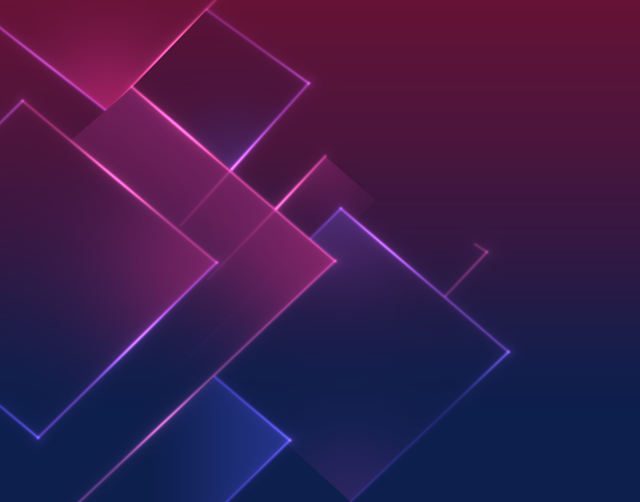
Give the GLSL for this background, as a WebGL 2 fragment shader.

```glsl
#version 300 es
precision highp float;
// Overlapping tilted glass panels over a crimson-to-navy gradient.
// Each panel is a convex quad made of four half-planes, tinted by soft
// glows and outlined by thin streaks that flare around a hot spot.

uniform vec2 u_resolution;
out vec4 fragColor;

const vec3 NAVY = vec3(0.05, 0.12, 0.30);
const vec3 PLUM = vec3(0.255, 0.085, 0.245);
const vec3 CRIMSON = vec3(0.40, 0.07, 0.21);
const vec3 ROSE = vec3(0.64, 0.13, 0.39);
const vec3 MAGENTA = vec3(0.49, 0.14, 0.40);
const vec3 VIOLET = vec3(0.30, 0.17, 0.46);
const vec3 BLUE = vec3(0.13, 0.19, 0.50);
const vec3 PINK_LIGHT = vec3(0.75, 0.25, 0.52);
const vec3 PURPLE_LIGHT = vec3(0.50, 0.22, 0.68);
const vec3 INDIGO_LIGHT = vec3(0.32, 0.19, 0.68);

vec3 backdrop(float y) {
    vec3 low = mix(NAVY, PLUM, smoothstep(0.15, 0.70, y));
    return mix(low, CRIMSON, clamp((y - 0.62) / 0.38, 0.0, 1.0));
}

// Signed distance to a line, positive on its left
float lineSide(vec2 p, vec2 a, vec2 b) {
    vec2 d = normalize(b - a), q = p - a;
    return d.x * q.y - d.y * q.x;
}

float segmentDistance(vec2 p, vec2 a, vec2 b) {
    vec2 d = b - a, q = p - a;
    return length(q - d * clamp(dot(q, d) / dot(d, d), 0.0, 1.0));
}

// Smooth coverage of a convex quad with clockwise corners
float quadMask(vec2 p, vec2 a, vec2 b, vec2 c, vec2 d) {
    float outside = max(max(lineSide(p, a, b), lineSide(p, b, c)),
                        max(lineSide(p, c, d), lineSide(p, d, a)));
    float blur = max(0.0012, 0.75 / u_resolution.y);
    return 1.0 - smoothstep(-blur, blur, outside);
}

float falloff(float dist, float radius) {
    float t = dist / radius;
    return exp(-t * t);
}

// Thin lit edge with a halo and a brighter flare around the hot point
vec3 streak(vec2 p, vec2 a, vec2 b, vec2 hot, vec3 tint, float base, float flare) {
    float d = segmentDistance(p, a, b);
    float heat = falloff(distance(p, hot), 0.085);
    float core = falloff(d, 0.0030);
    float halo = exp(-d / 0.009);
    return tint * (core * (base + flare * heat) + halo * (0.28 * base + 0.4 * flare * heat))
         + vec3(0.25) * core * flare * heat;
}

void main() {
    vec2 p = gl_FragCoord.xy / u_resolution.y;
    vec3 back = backdrop(p.y);
    vec3 col = back;

    // Small faded panel and the distant corner
    vec2 a = vec2(0.551, 0.585), b = vec2(0.648, 0.689), c = vec2(0.748, 0.601), d = vec2(0.650, 0.500);
    float mask = quadMask(p, a, b, c, d);
    col = mix(col, MAGENTA, mask * 0.55 * falloff(distance(p, b), 0.105));
    col += streak(p, a, b, a, PINK_LIGHT, 0.38, 0.45);
    vec2 hook = vec2(0.970, 0.498);
    col += streak(p, vec2(0.887, 0.410), hook, hook, PINK_LIGHT, 0.22, 0.06);
    col += streak(p, hook, vec2(0.947, 0.513), hook, PINK_LIGHT, 0.12, 0.08);

    // Large right panel
    a = vec2(0.679, 0.585); b = vec2(1.013, 0.299); c = vec2(0.699, 0.0); d = vec2(0.378, 0.290);
    mask = quadMask(p, a, b, c, d);
    col = mix(col, back, mask);
    col = mix(col, VIOLET, mask * 0.85 * falloff(distance(p, a), 0.15));
    col = mix(col, VIOLET, mask * 0.45 * falloff(distance(p, c), 0.15));
    col += streak(p, a, b, vec2(0.765, 0.511), PURPLE_LIGHT, 0.42, 0.40);
    col += streak(p, b, c, b, INDIGO_LIGHT, 0.18, 0.30);
    col += streak(p, d, a, a, INDIGO_LIGHT, 0.18, 0.15);

    // Blue lower panel
    a = vec2(0.429, 0.249); b = vec2(0.578, 0.123); c = vec2(0.350, -0.100); d = vec2(0.200, 0.030);
    mask = quadMask(p, a, b, c, d);
    col = mix(col, mix(back, BLUE, smoothstep(0.27, 0.55, p.x)), mask);
    col += streak(p, a, b, b, INDIGO_LIGHT, 0.40, 0.20);
    col += streak(p, b, c, b, INDIGO_LIGHT, 0.35, 0.15);

    // Upper left wedge
    a = vec2(0.214, 0.777); b = vec2(-0.214, 1.113); c = vec2(0.150, 1.420); d = vec2(0.512, 1.083);
    mask = quadMask(p, a, b, c, d);
    col = mix(col, ROSE, mask * 0.88 * falloff(distance(p, a), 0.15));
    col += streak(p, a, b, vec2(0.09, 0.875), PURPLE_LIGHT, 0.42, 0.15);
    col += streak(p, a, vec2(0.429, 1.0), vec2(0.335, 0.901), PINK_LIGHT, 0.20, 0.45);

    // Upper dark square
    a = vec2(0.412, 0.980); b = vec2(0.615, 0.834); c = vec2(0.462, 0.663); d = vec2(0.264, 0.826);
    mask = quadMask(p, a, b, c, d);
    col = mix(col, back * vec3(0.90, 0.98, 1.0), mask);
    col = mix(col, VIOLET, mask * 0.55 * falloff(distance(p, c), 0.11));
    col += streak(p, a, b, b, PURPLE_LIGHT, 0.30, 0.15);
    col += streak(p, b, c, c, PURPLE_LIGHT, 0.45, 0.55);

    // Central translucent arrow and its faint inner lines
    a = vec2(0.264, 0.826); b = vec2(0.668, 0.480); c = vec2(0.052, -0.100); d = vec2(-0.350, 0.300);
    mask = quadMask(p, a, b, c, d);
    float tint = 0.72 * falloff(segmentDistance(p, a, b), 0.20) + 0.25 * falloff(distance(p, b), 0.20);
    vec3 glass = mix(mix(col, back, 0.82), MAGENTA, tint);
    col = mix(col, glass, mask);
    vec3 inner = streak(p, vec2(0.360, 0.551), vec2(0.462, 0.663), vec2(0.462, 0.663), PINK_LIGHT, 0.09, 0.06)
               + streak(p, vec2(0.415, 0.444), vec2(0.551, 0.585), vec2(0.551, 0.585), PINK_LIGHT, 0.07, 0.06);
    col += mask * inner;
    col += streak(p, a, b, vec2(0.355, 0.748), PINK_LIGHT, 0.42, 0.50);
    col += streak(p, b, c, vec2(0.325, 0.157), PINK_LIGHT, 0.36, 0.40);

    // Left foreground square
    a = vec2(0.045, 0.799); b = vec2(0.432, 0.477); c = vec2(0.076, 0.128); d = vec2(-0.311, 0.450);
    mask = quadMask(p, a, b, c, d);
    col = mix(col, back, mask);
    col = mix(col, MAGENTA, mask * 0.88 * falloff(distance(p, b), 0.22));
    col += streak(p, a, b, vec2(0.233, 0.643), PINK_LIGHT, 0.30, 0.50);
    col += streak(p, b, c, vec2(0.274, 0.322), PURPLE_LIGHT, 0.45, 0.50);
    col += streak(p, c, d, c, INDIGO_LIGHT, 0.40, 0.15);
    col += streak(p, d, a, a, PURPLE_LIGHT, 0.30, 0.10);

    fragColor = vec4(min(col, 1.0), 1.0);
}
```
